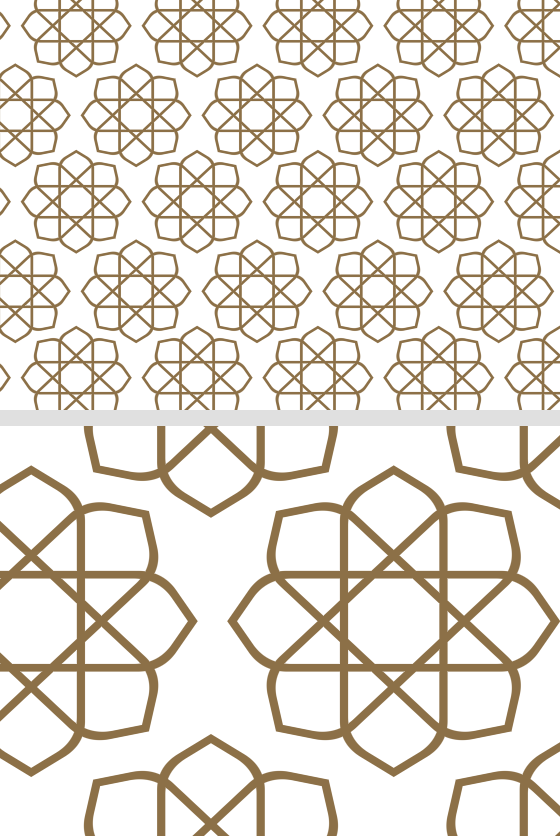
Top: the whole. Bottom: its middle third, enlarged.
Reproduce this pattern procedurally as a WebGL 2 fragment shader.

```glsl
#version 300 es
precision highp float;

// Lengths are fractions of the canvas width
#define PITCH vec2(0.2158, 0.3142)
#define FIRST_CENTRE vec2(0.1361, 0.0577)
#define STAGGER vec2(0.1070, 0.1543)
#define BAND_HALF vec2(0.0296, 0.0277)
#define STROKE_HALF 0.00237
// Petal shape, in units of the band half width
#define TIP_REACH 3.25
#define TIP_HALF_ANGLE 0.995
#define SHOULDER_ROUNDING 0.42
#define GOLD vec3(0.55, 0.44, 0.28)
#define PAPER vec3(1.0)

uniform vec2 u_resolution;
out vec4 outColor;

const float EIGHTH_TURN = 0.78539816;

float smoothMax(float a, float b, float k) {
    float h = max(k - abs(a - b), 0.0);
    return max(a, b) + h * h / (4.0 * k);
}

// Signed distance to a straight band with a rounded shoulder and pointed ends
float bandDistance(vec2 p) {
    p = abs(p);
    vec2 tipNormal = vec2(sin(TIP_HALF_ANGLE), cos(TIP_HALF_ANGLE));
    float tipEdge = dot(p - vec2(TIP_REACH, 0.0), tipNormal);
    return smoothMax(p.y - 1.0, tipEdge, SHOULDER_ROUNDING);
}

// Four crossing bands outline an eight-petalled rosette
float rosetteDistance(vec2 p) {
    float nearest = 1e3;
    for (int i = 0; i < 4; i++) {
        float angle = float(i) * EIGHTH_TURN;
        float c = cos(angle), s = sin(angle);
        vec2 turned = vec2(c * p.x + s * p.y, c * p.y - s * p.x);
        nearest = min(nearest, abs(bandDistance(turned)));
    }
    return nearest;
}

// Offset from the nearest centre of a rectangular lattice
vec2 latticeOffset(vec2 p) {
    return (fract(p / PITCH + 0.5) - 0.5) * PITCH;
}

void main() {
    vec2 p = gl_FragCoord.xy / u_resolution.x - FIRST_CENTRE;

    // Two interleaved lattices form the staggered rows
    float lineDistance = 1e3;
    for (int row = 0; row < 2; row++) {
        vec2 local = latticeOffset(p - float(row) * STAGGER);
        lineDistance = min(lineDistance, rosetteDistance(local / BAND_HALF));
    }
    lineDistance *= 0.5 * (BAND_HALF.x + BAND_HALF.y);

    // Antialiased stroke
    float softness = 0.65 / u_resolution.x;
    float ink = 1.0 - smoothstep(-softness, softness, lineDistance - STROKE_HALF);
    outColor = vec4(mix(PAPER, GOLD, ink), 1.0);
}
```
